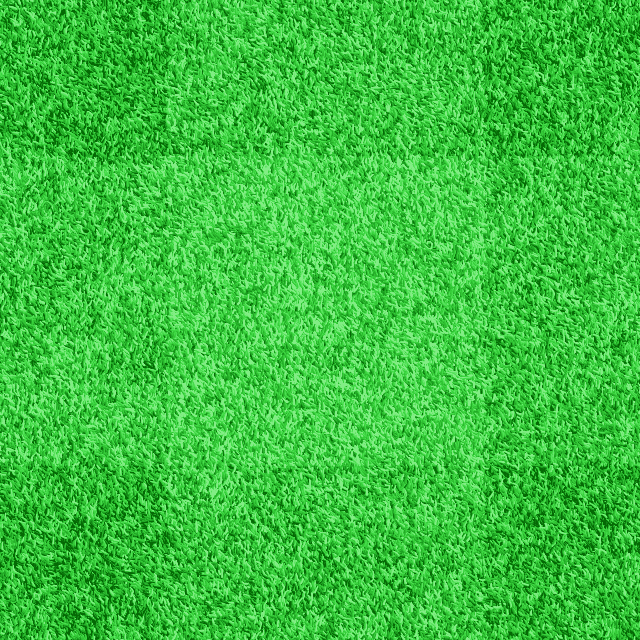
This texture is drawn by a WebGL 2 fragment shader. Its source:

```glsl
#version 300 es
precision highp float;
// Mown turf: a dense mat of short curved grass blades, crossed by one pale
// vertical and one pale horizontal mowing band. Blades are scattered on a
// jittered grid in several layers; their tone is mapped to a green ramp.
uniform vec2 u_resolution;
out vec4 fragColor;

const float CELLS = 122.0; // blade cells across the canvas

// Integer hash giving three values from 0 to 1
vec3 hash3(ivec3 cell) {
    uvec3 v = uvec3(cell) * 1664525u + 1013904223u;
    v.x += v.y * v.z; v.y += v.z * v.x; v.z += v.x * v.y;
    v ^= v >> 16u;
    v.x += v.y * v.z; v.y += v.z * v.x; v.z += v.x * v.y;
    return vec3(v >> 8u) / 16777216.0;
}

float valueNoise(vec2 p, int seed) {
    ivec2 c = ivec2(floor(p));
    vec2 f = smoothstep(0.0, 1.0, fract(p));
    float low = mix(hash3(ivec3(c, seed)).x, hash3(ivec3(c + ivec2(1, 0), seed)).x, f.x);
    float high = mix(hash3(ivec3(c + ivec2(0, 1), seed)).x, hash3(ivec3(c + 1, seed)).x, f.x);
    return mix(low, high, f.y);
}

// Soft-edged interval from a to b
float band(float x, float a, float b) {
    return smoothstep(a - 0.001, a + 0.001, x) - smoothstep(b - 0.001, b + 0.001, x);
}

// Large-scale brightness: crossing bands and worn patches
float lawnTone(vec2 p) {
    float mowing = 0.12 * (band(p.x, 0.262, 0.757) + band(p.y, 0.272, 0.756) - 1.0);
    float patches = 0.09 * (valueNoise(p * 9.0, 71) - 0.5) + 0.10 * (valueNoise(p * 30.0, 72) - 0.5);
    return mowing + patches;
}

// Deep shadow green to pale tip green
vec3 grassColor(float tone) {
    float t = clamp(tone, 0.0, 1.0) * 5.0;
    vec3 c = mix(vec3(0.02, 0.41, 0.02), vec3(0.11, 0.63, 0.13), clamp(t, 0.0, 1.0));
    c = mix(c, vec3(0.18, 0.74, 0.19), clamp(t - 1.0, 0.0, 1.0));
    c = mix(c, vec3(0.23, 0.84, 0.25), clamp(t - 2.0, 0.0, 1.0));
    c = mix(c, vec3(0.35, 0.89, 0.37), clamp(t - 3.0, 0.0, 1.0));
    return mix(c, vec3(0.51, 0.93, 0.52), clamp(t - 4.0, 0.0, 1.0));
}

void main() {
    vec2 p = gl_FragCoord.xy / u_resolution;
    vec2 q = p * CELLS;
    ivec2 home = ivec2(floor(q));
    float soft = 0.55 * CELLS / min(u_resolution.x, u_resolution.y);
    float lean = 2.0 + 0.9 * (valueNoise(p * 22.0, 73) - 0.5);
    float lawn = lawnTone(p);

    // Shaded ground between the blades
    float tone = lawn + 0.12 * valueNoise(q * 1.5, 74);

    // Blades, drawn from the lowest layer to the highest
    for (int layer = 0; layer < 5; layer++) {
        for (int j = -1; j <= 1; j++) {
            for (int i = -1; i <= 1; i++) {
                ivec2 cell = home + ivec2(i, j);
                vec3 place = hash3(ivec3(cell, layer));
                vec3 look = hash3(ivec3(cell, layer + 40));
                vec2 d = q - vec2(cell) - place.xy;

                // Blade frame: x across, y along, bent by a parabola
                float angle = lean + 1.7 * (place.z - 0.5);
                vec2 along = vec2(cos(angle), sin(angle));
                vec2 b = vec2(dot(d, vec2(along.y, -along.x)), dot(d, along));
                b.x += (look.z - 0.5) * 0.9 * b.y * b.y;

                // Tapered capsule
                float halfLength = mix(0.35, 0.65, look.y);
                float width = 0.17 - 0.05 * clamp(b.y / halfLength, -1.0, 1.0);
                float dist = length(vec2(b.x, b.y - clamp(b.y, -halfLength, halfLength))) - width;
                float cover = 1.0 - smoothstep(-soft, soft, dist);

                // One lit edge, one shaded edge, paler tip
                float shade = mix(-0.06, 1.04, look.x) + 0.03 * float(layer)
                    + 0.22 * clamp(b.x / width, -1.0, 1.0) + 0.08 * b.y / halfLength;
                tone = mix(tone, shade + lawn, cover);
            }
        }
    }
    fragColor = vec4(grassColor(tone), 1.0);
}
```
